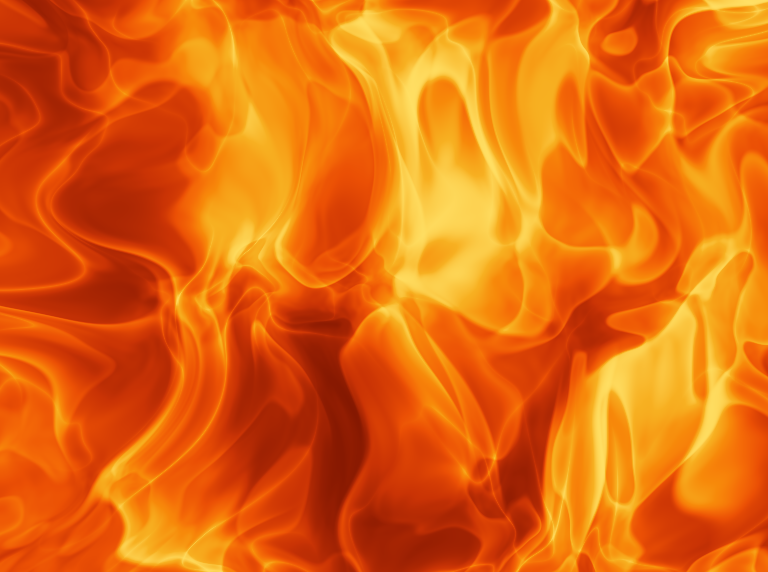
This texture is drawn by a Shadertoy shader. Its source:

```glsl
// Billowing orange fire: folded sheets of flame with thin bright filaments.

const int STOPS = 8;
const vec3 FLAME[STOPS] = vec3[STOPS](
    vec3(0.48, 0.08, 0.00), vec3(0.62, 0.13, 0.01), vec3(0.79, 0.20, 0.02),
    vec3(0.92, 0.31, 0.02), vec3(0.96, 0.42, 0.03), vec3(0.97, 0.54, 0.04),
    vec3(0.97, 0.69, 0.13), vec3(1.00, 0.88, 0.40));
const float LEVEL[STOPS] = float[STOPS](0.0, 0.04, 0.16, 0.40, 0.64, 0.82, 0.94, 1.0);

const float MEAN_HEAT = 0.13;
const float CONTRAST = 5.1;

// Random gradient with components in -1..1
vec2 hashGradient(vec2 cell) {
    vec3 h = fract(cell.xyx * vec3(0.1031, 0.1030, 0.0973));
    h += dot(h, h.yzx + 33.33);
    return 2.0 * fract((h.xx + h.yz) * h.zy) - 1.0;
}

float cornerValue(vec2 cell, vec2 local, vec2 corner) {
    return dot(hashGradient(cell + corner), local - corner);
}

// Smooth gradient noise, centred on zero
float noise(vec2 p) {
    vec2 cell = floor(p), f = fract(p);
    vec2 u = f * f * f * (f * (f * 6.0 - 15.0) + 10.0);
    float low = mix(cornerValue(cell, f, vec2(0, 0)), cornerValue(cell, f, vec2(1, 0)), u.x);
    float high = mix(cornerValue(cell, f, vec2(0, 1)), cornerValue(cell, f, vec2(1, 1)), u.x);
    return 1.6 * mix(low, high, u.y);
}

float fbm(vec2 p, int octaves) {
    float sum = 0.0, gain = 1.0;
    for (int i = 0; i < octaves; i++) {
        sum += gain * noise(p);
        p = mat2(1.6, 1.2, -1.2, 1.6) * p + 17.3;
        gain *= 0.5;
    }
    return sum;
}

// Displaces a point by swirling noise
vec2 warp(vec2 p, float scale, float amount) {
    vec2 q = p * scale;
    return p + amount * vec2(noise(q + 31.7), noise(q + vec2(75.2, 11.3)));
}

// Patchy visibility, so that folds fade in and out
float patches(vec2 p) {
    return smoothstep(-0.35, 0.4, noise(p));
}

// Fold of flame: crisp on one side, fading away on the other
float sheet(vec2 p, float edge, float falloff) {
    float d = noise(p);
    return smoothstep(-edge, edge, d) * exp(-falloff * max(d, 0.0));
}

// Thin glowing line along a noise contour
float filament(vec2 p, float thinness) {
    return exp(-thinness * abs(noise(p)));
}

float blob(vec2 p, vec2 centre, vec2 size) {
    vec2 d = (p - centre) / size;
    return exp(-dot(d, d));
}

// Broad hot and cool regions of the fire
float regions(vec2 p) {
    float cool = 0.55 * blob(p, vec2(0.61, 0.55), vec2(0.10, 0.30))
               + 0.50 * blob(p, vec2(0.19, 0.33), vec2(0.10, 0.25))
               + 0.30 * blob(p, vec2(0.31, 0.27), vec2(0.14, 0.15))
               + 0.25 * blob(p, vec2(0.74, 0.13), vec2(0.25, 0.15));
    float hot = 0.50 * blob(p, vec2(0.40, 0.60), vec2(0.10, 0.20))
              + 0.35 * blob(p, vec2(0.84, 0.55), vec2(0.15, 0.20))
              + 0.25 * blob(p, vec2(0.52, 0.90), vec2(0.20, 0.15));
    return hot - cool;
}

float heatAt(vec2 p) {
    vec2 swirl = warp(warp(p, 2.5, 0.16), 6.0, 0.06);
    vec2 curl = warp(swirl, 13.0, 0.022);
    float turbulence = smoothstep(0.6, 1.1, p.x);

    float heat = regions(mix(p, swirl, 0.6));
    heat += 0.65 * fbm(curl * vec2(3.6, 2.3) + 3.1, 5);
    heat += 0.80 * sheet(swirl * vec2(4.2, 2.3) + 8.4, 0.03, 6.0) * patches(p * 2.7 + 40.0);
    heat += 0.55 * sheet(swirl * vec2(6.5, 3.8) + 21.9, 0.04, 6.0) * patches(p * 3.4 + 52.0);
    heat += (0.2 + 0.25 * turbulence) * sheet(curl * vec2(9.5, 7.5) + 63.5, 0.06, 5.0);
    heat += 0.45 * filament(swirl * vec2(5.4, 2.6) + 14.2, 26.0) * patches(p * 3.1 + 90.0);
    heat += 0.30 * filament(curl * vec2(8.0, 5.0) + 47.6, 20.0) * patches(p * 4.3 + 71.0);
    return heat;
}

// Colour ramp from deep red to pale yellow
vec3 flameColour(float level) {
    vec3 colour = FLAME[0];
    for (int i = 1; i < STOPS; i++) {
        float t = (level - LEVEL[i - 1]) / (LEVEL[i] - LEVEL[i - 1]);
        colour = mix(colour, FLAME[i], clamp(t, 0.0, 1.0));
    }
    return colour;
}

void mainImage(out vec4 fragColor, in vec2 fragCoord) {
    vec2 p = fragCoord / iResolution.y;
    // Logistic curve spreads the heat evenly over the ramp
    float level = 1.0 / (1.0 + exp(-CONTRAST * (heatAt(p) - MEAN_HEAT)));
    fragColor = vec4(flameColour(level), 1.0);
}
```
